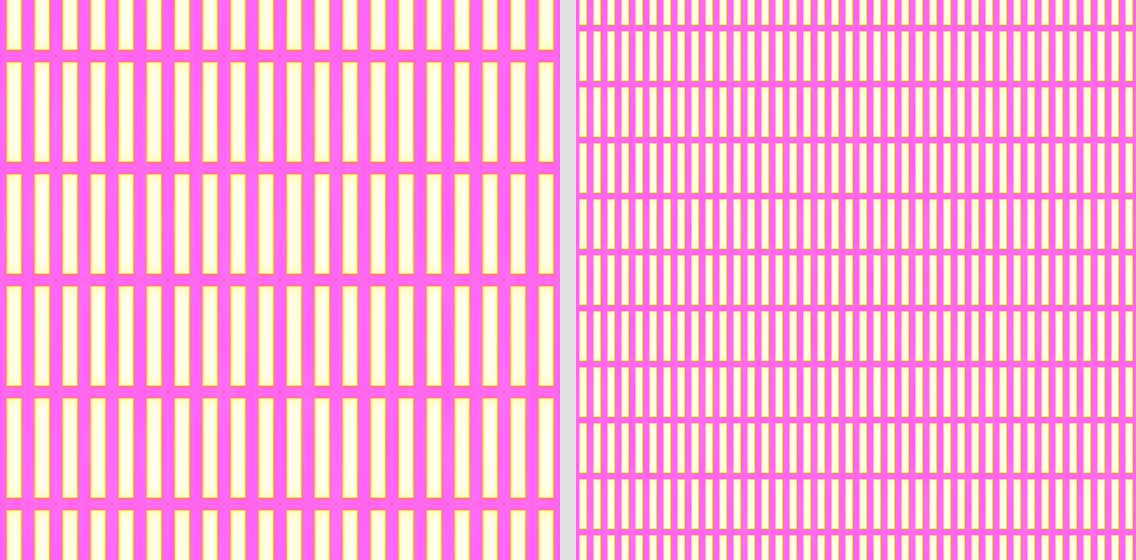
Left: one tile. Right: repeated 2 by 2.
This pattern is drawn by a Shadertoy shader. Its source:

```glsl
const vec2 REPEATS = vec2(20.0, 5.0);          // panes across and down
const vec2 PANE_HALF = vec2(0.0130, 0.0888);   // half size, canvas units
const float PANE_ROUND = 0.0012;
const float YELLOW_WIDTH = 0.0058;             // inner glow of a pane
const float END_GLOW = 0.024;                  // softer glow at the pane ends
const float DOT_RADIUS = 0.0042;
const float DOT_STRENGTH = 0.6;
const vec2 STREAK_CELLS = vec2(100.0, 10.0);
const float STREAK_AMOUNT = 0.075;

const vec3 CREAM = vec3(1.00, 0.995, 0.90);
const vec3 PALE_YELLOW = vec3(1.00, 0.98, 0.69);
const vec3 EDGE_YELLOW = vec3(1.00, 0.93, 0.34);
const vec3 ORANGE = vec3(1.00, 0.57, 0.40);
const vec3 ROSE = vec3(1.00, 0.46, 0.70);
const vec3 PINK = vec3(1.00, 0.42, 0.84);
const vec3 MAGENTA = vec3(1.00, 0.40, 0.985);

float hash(vec2 p) {
    return fract(sin(dot(p, vec2(127.1, 311.7))) * 43758.5453);
}

// Value noise that wraps after a whole number of cells
float wrappedNoise(vec2 uv, vec2 cells) {
    vec2 p = uv * cells;
    vec2 i = floor(p);
    vec2 f = fract(p);
    f = f * f * (3.0 - 2.0 * f);
    vec2 a = mod(i, cells);
    vec2 b = mod(i + 1.0, cells);
    return mix(mix(hash(a), hash(vec2(b.x, a.y)), f.x),
               mix(hash(vec2(a.x, b.y)), hash(b), f.x), f.y);
}

float roundedBox(vec2 p, vec2 halfSize, float radius) {
    vec2 q = abs(p) - halfSize + radius;
    return length(max(q, 0.0)) + min(max(q.x, q.y), 0.0) - radius;
}

vec3 paneColor(vec2 p, float depth, float tone) {
    float endDepth = PANE_HALF.y - abs(p.y);
    float endGlow = 1.0 - smoothstep(0.0, END_GLOW, endDepth);
    vec3 color = mix(EDGE_YELLOW, PALE_YELLOW, smoothstep(0.0, 0.0026, depth));
    color = mix(color, CREAM, smoothstep(0.0012, YELLOW_WIDTH, depth));
    color = mix(color, PALE_YELLOW, 0.5 * endGlow);
    color.b += 0.03 * (tone - 0.5);
    return color;
}

vec3 frameColor(float dist, float streak) {
    vec3 color = mix(ORANGE, ROSE, smoothstep(0.0, 0.0020, dist));
    color = mix(color, PINK, smoothstep(0.0013, 0.0036, dist));
    color = mix(color, MAGENTA, smoothstep(0.0026, 0.0062, dist));
    color.g += STREAK_AMOUNT * (streak - 0.5);
    return color;
}

void mainImage(out vec4 fragColor, in vec2 fragCoord) {
    vec2 uv = fragCoord / iResolution.xy;
    float pixel = 1.0 / min(iResolution.x, iResolution.y);
    vec2 grid = uv * REPEATS;

    // Panes are centred at half columns and whole rows
    vec2 shifted = grid + vec2(0.0, 0.5);
    vec2 paneId = mod(floor(shifted), REPEATS);
    vec2 p = (fract(shifted) - 0.5) / REPEATS;
    float dist = roundedBox(p, PANE_HALF, PANE_ROUND);

    // Frame with long vertical streaks and broad shading
    float streak = 0.6 * wrappedNoise(uv, STREAK_CELLS)
                 + 0.4 * wrappedNoise(uv, REPEATS * vec2(1.0, 2.0));
    vec3 color = frameColor(max(dist, 0.0), streak);

    // Pinker cross rails, warmest along the pane ends
    float railDist = 0.5 / REPEATS.y - abs(p.y);
    float railHalf = 0.5 / REPEATS.y - PANE_HALF.y;
    float rail = 1.0 - smoothstep(0.6 * railHalf, 1.2 * railHalf, railDist);
    color = mix(color, PINK, 0.3 * rail);
    float endLine = exp(-pow((railDist - railHalf + 0.0012) / 0.0016, 2.0));
    float besidePane = 1.0 - smoothstep(0.8, 1.25, abs(p.x) / PANE_HALF.x);
    color = mix(color, vec3(1.0, 0.41, 0.45), 0.55 * endLine * besidePane);

    // Faint diamond studs at the crossings
    vec2 crossing = grid + vec2(0.5, 0.0);
    vec2 studId = mod(floor(crossing), REPEATS);
    vec2 s = abs((fract(crossing) - 0.5) / REPEATS);
    float studDist = mix(length(s), s.x + s.y, 0.5);
    float stud = 1.0 - smoothstep(0.55 * DOT_RADIUS, 1.25 * DOT_RADIUS, studDist);
    color = mix(color, vec3(1.0, 0.38, 0.74), stud * DOT_STRENGTH * mix(0.6, 1.0, hash(studId + 7.0)));

    // Panes over the frame
    float softness = max(0.0008, 0.75 * pixel);
    vec3 pane = paneColor(p, max(-dist, 0.0), hash(paneId));
    color = mix(pane, color, smoothstep(-softness, softness, dist));

    fragColor = vec4(clamp(color, 0.0, 1.0), 1.0);
}
```
